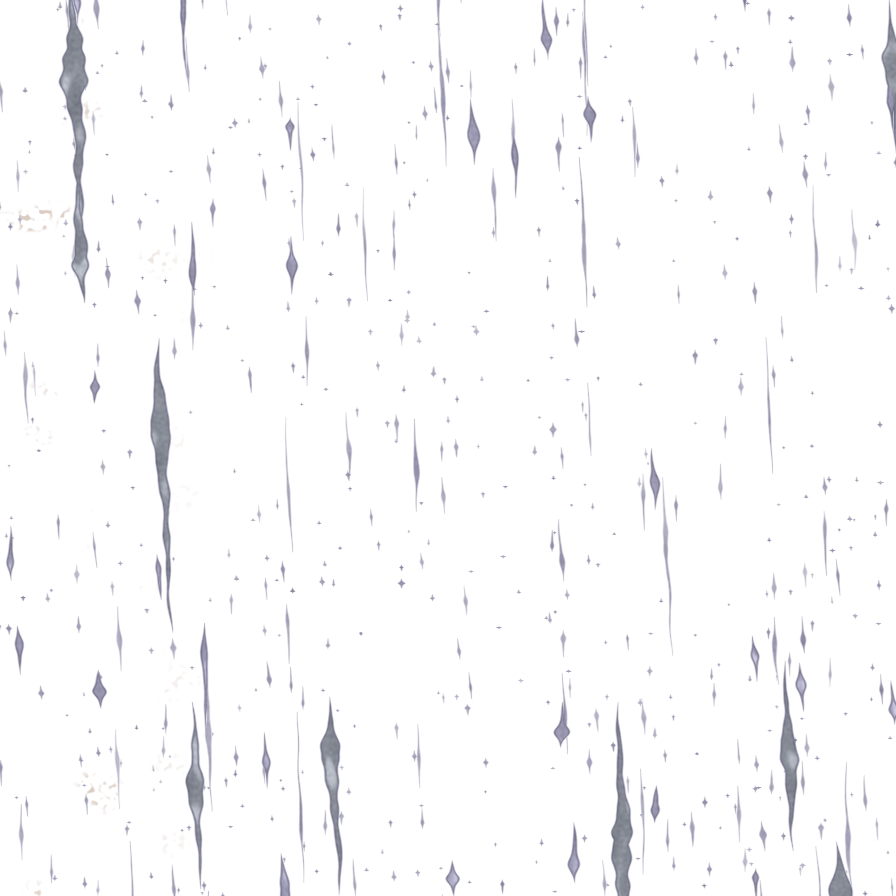
This texture is drawn by a WebGL 2 fragment shader. Its source:

```glsl
#version 300 es
precision highp float;
// Slender blue-grey flecks and beaded streaks on white, all leaning slightly.
// Jittered grids of tapered spindles, from long to dot-sized, are joined as
// distances; gradient noise bends, thickens, clusters and tints them.

uniform vec2 u_resolution;
out vec4 fragColor;

vec3 hash3(vec2 p) {
    vec3 q = fract(p.xyx * vec3(0.1031, 0.1030, 0.0973));
    q += dot(q, q.yxz + 33.33);
    return fract((q.xxy + q.yzz) * q.zyx);
}

float cornerSlope(vec2 corner, vec2 offset) {
    return dot(hash3(corner).xy * 2.0 - 1.0, offset);
}

float gradientNoise(vec2 p) {
    vec2 i = floor(p), f = p - i;
    vec2 u = f * f * f * (f * (f * 6.0 - 15.0) + 10.0);
    vec2 e = vec2(1.0, 0.0);
    float low = mix(cornerSlope(i, f), cornerSlope(i + e, f - e), u.x);
    float high = mix(cornerSlope(i + e.yx, f - e.yx),
                     cornerSlope(i + e.xx, f - e.xx), u.x);
    return mix(low, high, u.y);
}

// Signed distance to one tapered, beaded spindle; q is relative to its centre
float spindle(vec2 q, float halfLength, float halfWidth, float bulge, float id) {
    float t = q.y / halfLength;
    float bend = gradientNoise(vec2(q.y * 20.0, id)) * (0.003 + 0.4 * halfWidth);
    float beads = 1.0 + 0.9 * gradientNoise(vec2(q.y * 45.0, id + 17.5));
    float swell = 0.35 + 0.65 * exp(-10.0 * (t - bulge) * (t - bulge));
    float width = halfWidth * swell * beads * (1.0 - t * t);
    return max(abs(q.x - bend) - width, abs(q.y) - halfLength);
}

// Nearest spindle of a jittered grid; ranges are (least, most)
float streaks(vec2 p, vec2 cell, float share, vec2 lengths, vec2 widths, float seed) {
    vec2 home = floor(p / cell);
    float nearest = 1.0;
    for (int y = -1; y <= 1; y++) {
        for (int x = -1; x <= 1; x++) {
            vec2 id = home + vec2(x, y);
            vec3 place = hash3(id + seed);
            vec3 form = hash3(id + seed + 41.7);
            vec2 centre = (id + place.xy) * cell;
            vec2 q = p - centre;
            float halfLength = mix(lengths.x, lengths.y, form.x * form.x);
            float halfWidth = mix(widths.x, widths.y, form.y);
            if (abs(q.y) > halfLength + 0.004) continue;
            // Tall, narrow clusters leave some columns nearly bare
            float crowd = gradientNoise(centre * vec2(14.0, 2.0) + 5.3);
            if (place.z > share * (1.0 + 2.2 * crowd)) continue;
            nearest = min(nearest, spindle(q, halfLength, halfWidth,
                                           form.z * 1.2 - 0.6, form.z * 90.0));
        }
    }
    return nearest;
}

void main() {
    vec2 p = gl_FragCoord.xy / u_resolution.y;
    float edge = max(0.0013, 0.7 / u_resolution.y);

    // Common lean with a slow sway
    vec2 s = p + vec2(0.045 * p.y + 0.006 * gradientNoise(p * 3.0), 0.0);

    // From the largest bodies to the smallest dots
    float body = streaks(s, vec2(0.17, 0.40), 0.42, vec2(0.06, 0.17), vec2(0.009, 0.014), 3.0);
    float fleck = streaks(s, vec2(0.10, 0.12), 0.42, vec2(0.018, 0.06), vec2(0.004, 0.009), 57.0);
    float thread = streaks(s, vec2(0.08, 0.20), 0.65, vec2(0.03, 0.10), vec2(0.0015, 0.0035), 113.0);
    float dash = streaks(s, vec2(0.035, 0.045), 0.38, vec2(0.005, 0.020), vec2(0.0014, 0.0032), 211.0);
    float dots = streaks(s, vec2(0.03, 0.03), 0.30, vec2(0.0014, 0.004), vec2(0.0015, 0.0032), 307.0);
    float solid = min(body, fleck);
    float fine = min(thread, min(dash, dots));

    // Violet-grey ink, greyer in bodies, with a dark rim and pale patches inside
    float tint = gradientNoise(s * vec2(60.0, 28.0));
    float grain = gradientNoise(s * 210.0);
    vec3 ink = mix(vec3(0.58, 0.57, 0.67), vec3(0.49, 0.51, 0.55),
                   smoothstep(0.001, -0.004, body));
    float inside = smoothstep(-0.001, -0.0035, solid);
    ink += 0.10 * tint + 0.07 * grain;
    ink += inside * (0.03 + 0.16 * smoothstep(0.08, 0.35, tint));
    ink -= 0.07 * smoothstep(0.0022, 0.0, abs(solid + 0.001));

    // Small marks vary from firm to faint
    float fade = clamp(0.85 + 0.6 * gradientNoise(s * vec2(40.0, 12.0)), 0.35, 1.0);
    float cover = max(smoothstep(edge, -edge, solid),
                      fade * smoothstep(edge, -edge, fine));

    // Sparse tan speckle near the left side
    float patches = smoothstep(0.20, 0.38, gradientNoise(p * vec2(13.0, 19.0) + 8.0));
    float speckle = smoothstep(0.05, 0.35, gradientNoise(p * 150.0));
    float tan = patches * speckle * smoothstep(0.26, 0.08, p.x);
    vec3 colour = mix(vec3(1.0), vec3(0.86, 0.80, 0.76), tan);

    fragColor = vec4(mix(colour, ink, cover), 1.0);
}
```
